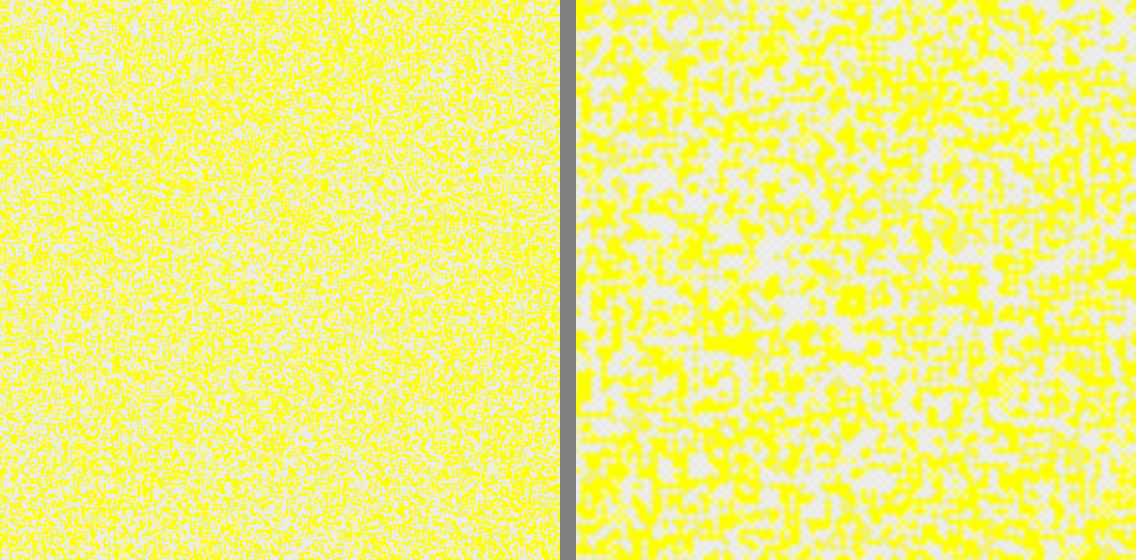
Left: the whole. Right: its middle third, enlarged.
Give the GLSL for this texture, as a WebGL 1 fragment shader.

```glsl
precision highp float;
// Fine yellow labyrinth of soft square grains over a pale checkered ground.

uniform vec2 u_resolution;

#define CELLS 330.0          // grains across the canvas
#define SOFTNESS 1.2         // least width of the smoothing box, in grains
#define SIDE_PULL 0.5        // adjoining grains tend to agree
#define CORNER_PUSH 0.23     // diagonal grains tend to differ
#define THRESHOLD 0.03       // higher leaves less yellow
#define DRIFT 0.055          // strength of the broad density changes
#define YELLOW vec3(0.995, 0.995, 0.01)
#define PALE_LIGHT vec3(0.95, 0.95, 0.94)
#define PALE_DARK vec3(0.90, 0.90, 0.90)

// Random value from -0.5 to 0.5 for each grain
float hash(vec2 cell) {
  vec3 p = fract(vec3(cell.xyx) * vec3(0.1031, 0.1030, 0.0973));
  p += dot(p, p.yzx + 33.33);
  return fract((p.x + p.y) * p.z) - 0.5;
}

// Broad uneven density from layered sines, fuller at the upper right
float drift(vec2 uv) {
  float waves = sin(uv.x * 7.0 + 2.0 * sin(uv.y * 5.0))
              + sin(uv.y * 11.0 - uv.x * 6.0 + 1.3)
              + 0.7 * sin(uv.x * 19.0 + uv.y * 15.0 + 0.6);
  return DRIFT * (0.4 * waves + 0.9 * (uv.x + uv.y - 1.0));
}

// Agreeing sides and differing corners give upright and level strokes
float labyrinth(vec2 cell) {
  float field = hash(cell);
  vec2 side = vec2(1.0, 0.0);
  for (int i = 0; i < 4; i++) {
    vec2 turned = vec2(-side.y, side.x);
    field += SIDE_PULL * hash(cell + side);
    field -= CORNER_PUSH * hash(cell + side + turned);
    side = turned;
  }
  return field + drift(cell / CELLS);
}

vec3 grainColor(vec2 cell) {
  float checker = mod(cell.x + cell.y, 2.0);
  vec3 pale = mix(PALE_LIGHT, PALE_DARK, checker);
  return mix(pale, YELLOW, step(THRESHOLD, labyrinth(cell)));
}

void main() {
  float scale = CELLS / min(u_resolution.x, u_resolution.y);
  float footprint = max(scale, SOFTNESS);

  // Smoothing box around the pixel; the offset keeps hash inputs positive
  vec2 corner = gl_FragCoord.xy * scale - 0.5 * footprint + 5.0;
  vec2 cell = floor(corner);
  vec2 low = corner - cell;
  vec2 high = low + footprint;

  // Average the grains by the area of the box that each one fills
  vec3 sum = vec3(0.0);
  float total = 0.0;
  for (int y = 0; y < 3; y++) {
    for (int x = 0; x < 3; x++) {
      vec2 step2 = vec2(float(x), float(y));
      vec2 overlap = max(min(high, step2 + 1.0) - max(low, step2), 0.0);
      float area = overlap.x * overlap.y;
      sum += area * grainColor(cell + step2);
      total += area;
    }
  }
  gl_FragColor = vec4(sum / total, 1.0);
}
```
